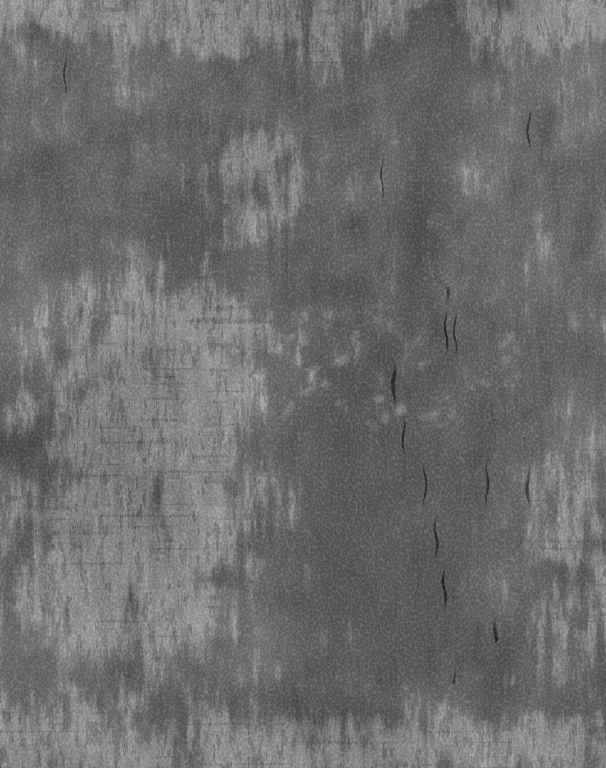
This texture is drawn by a Shadertoy shader. Its source:

```glsl
// Worn grey plaster: broad pale and dark stains with vertically brushed edges,
// dark flecks, sparse scratches and a fine grain.
// Stretched layered noise makes the brushing; cellular noise makes chips and grain.

const float BASE_GREY      = 0.398;
const float CLOUD_CONTRAST = 0.17;
const float PALE_GAIN      = 0.135;
const float STAIN_DEPTH    = 0.105;
const float STREAK_GAIN    = 0.15;
const float FLECK_DEPTH    = 0.13;
const float SCRATCH_DEPTH  = 0.19;
const float GRAIN_GAIN     = 0.13;
const vec2  BRUSH_SCALE    = vec2(105.0, 17.0);
const vec2  SCRATCH_CELLS  = vec2(75.0, 15.0);
const float CHIP_CELLS     = 36.0;
const float GRAIN_CELLS    = 270.0;

float hash(vec2 p) {
    vec3 q = fract(vec3(p.xyx) * 0.1031);
    q += dot(q, q.yzx + 33.33);
    return fract((q.x + q.y) * q.z);
}

float noise(vec2 p) {
    vec2 i = floor(p), f = fract(p);
    f = f * f * (3.0 - 2.0 * f);
    return mix(mix(hash(i), hash(i + vec2(1, 0)), f.x),
               mix(hash(i + vec2(0, 1)), hash(i + vec2(1, 1)), f.x), f.y);
}

float fbm(vec2 p) {
    float sum = 0.0, gain = 0.53;
    for (int k = 0; k < 5; k++) {
        sum += gain * noise(p);
        p = mat2(1.9, 0.25, -0.25, 1.9) * p + 17.3;
        gain *= 0.5;
    }
    return sum;
}

// Layered noise without rotation, so stretched features stay upright.
float brush(vec2 p) {
    return 0.5 * noise(p) + 0.3 * noise(p * 2.1 + 9.7) + 0.2 * noise(p * 3.9 + 31.0);
}

// Distance to the nearest scattered cell point.
float cells(vec2 p) {
    vec2 i = floor(p), f = fract(p);
    float nearest = 2.0;
    for (int y = -1; y <= 1; y++)
    for (int x = -1; x <= 1; x++) {
        vec2 o = vec2(x, y), id = i + o;
        nearest = min(nearest, length(o + vec2(hash(id), hash(id + 57.0)) - f));
    }
    return nearest;
}

// Soft elliptical stain: 1 in the middle, 0 outside.
float blot(vec2 p, vec2 centre, vec2 radius) {
    return 1.0 - smoothstep(0.25, 1.25, length((p - centre) / radius));
}

// Short upright cracks, one candidate per cell.
float scratches(vec2 p, float density) {
    vec2 q = p * SCRATCH_CELLS, id = floor(q), f = fract(q);
    float centre = 0.3 + 0.4 * hash(id) + 0.12 * sin(f.y * 9.0 + id.x);
    float width = 0.16 * sin(3.14159 * f.y) * (0.4 + hash(id + 7.0));
    float line = 1.0 - smoothstep(width * 0.4, width + 0.06, abs(f.x - centre));
    return line * step(1.0 - density, hash(id + 23.0)) * smoothstep(0.0, 0.25, f.y * (1.0 - f.y));
}

void mainImage(out vec4 fragColor, in vec2 fragCoord) {
    vec2 p = fragCoord / iResolution.y;
    vec2 warped = p + 0.13 * (vec2(fbm(p * 9.0), fbm(p * 9.0 + 40.0)) - 0.5);
    float clouds = fbm(p * vec2(6.5, 5.0) + 3.0) - 0.5;
    float mottling = fbm(p * 24.0 + 11.0) - 0.5;
    float streak = brush(p * BRUSH_SCALE) - 0.5;
    float fine = brush(p * vec2(190.0, 55.0) + 70.0) - 0.5;

    // Pale worn areas: left half, and frayed bands at top and bottom.
    float pale = blot(warped, vec2(0.19, 0.38), vec2(0.19, 0.30));
    pale = max(pale, 0.75 * blot(warped, vec2(0.27, 0.54), vec2(0.07, 0.16)));
    pale = max(pale, 0.65 * blot(warped, vec2(0.34, 0.77), vec2(0.10, 0.09)));
    float bands = smoothstep(0.90, 0.98, warped.y) + 1.0 - smoothstep(0.03, 0.13, warped.y);
    pale = max(pale, 0.75 * bands);
    pale = max(pale, 0.55 * blot(warped, vec2(0.77, 0.27), vec2(0.09, 0.17)));
    float wear = smoothstep(0.22, 0.78, pale + 1.1 * streak + 0.9 * mottling + 0.5 * clouds);

    // Dark stains: ragged upper patches, a lower smear and a smooth middle.
    float stain = blot(warped, vec2(0.27, 0.70), vec2(0.08, 0.09));
    stain = max(stain, blot(warped, vec2(0.57, 0.78), vec2(0.045, 0.15)));
    stain = max(stain, 0.9 * blot(warped, vec2(0.41, 0.08), vec2(0.11, 0.055)));
    stain = max(stain, 0.8 * blot(warped, vec2(0.68, 0.14), vec2(0.04, 0.11)));
    stain = max(stain, 0.45 * blot(warped, vec2(0.51, 0.32), vec2(0.17, 0.25)));
    float soot = stain * smoothstep(-0.35, 0.3, streak + mottling);

    // Flecks break through the pale coat; chips brighten the middle.
    float fleck = smoothstep(0.06, 0.25, fine + 0.4 * streak + 0.3 * mottling);
    float chipZone = blot(warped, vec2(0.50, 0.52), vec2(0.22, 0.11));
    float chip = 1.0 - smoothstep(0.12, 0.42, cells(warped * CHIP_CELLS));
    chip *= chipZone * smoothstep(0.0, 0.16, mottling + 0.4 * clouds);

    // Upright cracks on the right; faint level scuffs in worn zones.
    float crackZone = blot(p, vec2(0.59, 0.37), vec2(0.11, 0.24));
    float crack = scratches(p + 0.004 * mottling, 0.012 + 0.12 * crackZone);
    float scuff = smoothstep(0.77, 0.92, noise(p * vec2(14.0, 210.0) + 5.0));

    float grain = cells(p * vec2(1.15, 0.9) * GRAIN_CELLS) - 0.48;
    float grey = BASE_GREY + CLOUD_CONTRAST * clouds + 0.13 * mottling;
    grey += PALE_GAIN * wear - STAIN_DEPTH * soot + 0.12 * chip;
    grey += STREAK_GAIN * streak * (0.5 + 0.6 * max(wear, stain)) + 0.07 * fine;
    grey -= FLECK_DEPTH * fleck * (0.15 + 0.75 * wear);
    grey -= SCRATCH_DEPTH * crack + 0.06 * scuff * wear;
    grey += GRAIN_GAIN * grain;
    fragColor = vec4(vec3(clamp(grey, 0.1, 0.78)), 1.0);
}
```
